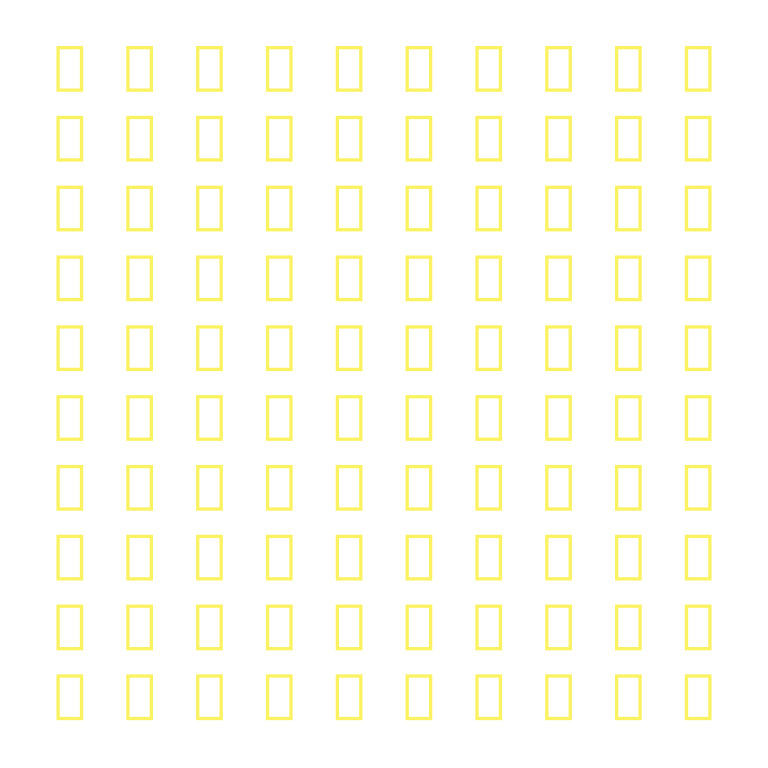
Write a WebGL 1 fragment shader that draws this pattern.

```glsl
precision highp float;
// Ten by ten grid of thin upright yellow rectangle outlines on white.

uniform vec2 u_resolution;

const float CELLS = 11.0;                       // grid pitch is 1 / CELLS
const float COUNT = 10.0;                       // rectangles per row and column
const vec2 GRID_OFFSET = vec2(0.0, 0.0012);     // slight lift of the whole grid
const vec2 HALF_SIZE = vec2(0.0174, 0.0298);    // outer half extents
const float LINE_WIDTH = 0.0043;
const vec3 PAPER = vec3(1.0);
const vec3 YELLOW = vec3(0.98, 0.95, 0.38);

// Share of a pixel covered by a centred, sharp-cornered rectangle.
float boxCoverage(vec2 p, vec2 halfSize, float pixel) {
  vec2 cover = clamp((halfSize - abs(p)) / pixel + 0.5, 0.0, 1.0);
  return cover.x * cover.y;
}

// Outline drawn inward from the outer edge.
float frameCoverage(vec2 p, vec2 halfSize, float width, float pixel) {
  return boxCoverage(p, halfSize, pixel) - boxCoverage(p, halfSize - width, pixel);
}

// Offset from the nearest grid node, nodes numbered 1 to count.
vec2 nearestNode(vec2 p, float cells, float count) {
  vec2 node = clamp(floor(p * cells + 0.5), 1.0, count);
  return p - node / cells;
}

void main() {
  float side = min(u_resolution.x, u_resolution.y);
  vec2 uv = (gl_FragCoord.xy - 0.5 * u_resolution) / side + 0.5;
  vec2 local = nearestNode(uv - GRID_OFFSET, CELLS, COUNT);
  float ink = frameCoverage(local, HALF_SIZE, LINE_WIDTH, 1.0 / side);
  gl_FragColor = vec4(mix(PAPER, YELLOW, ink), 1.0);
}
```
